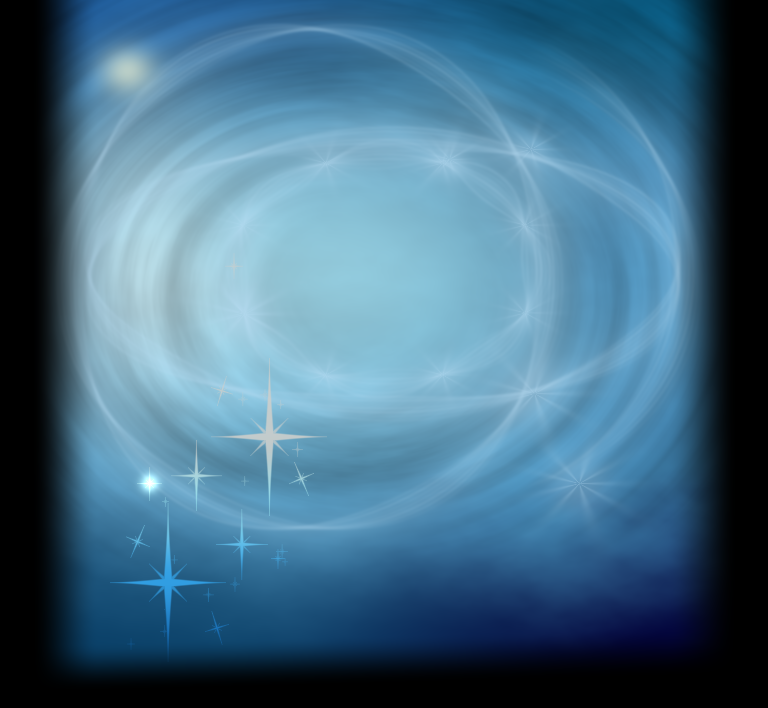
A Shadertoy shader for this background:

```glsl
// Glowing elliptical light strands and sparkles over a misty blue sky with dark borders.

float hash(vec2 p) {
    return fract(sin(dot(p, vec2(127.1, 311.7))) * 43758.5453);
}

float noise(vec2 p) {
    vec2 i = floor(p), f = fract(p);
    f = f * f * (3.0 - 2.0 * f);
    return mix(mix(hash(i), hash(i + vec2(1, 0)), f.x),
               mix(hash(i + vec2(0, 1)), hash(i + vec2(1, 1)), f.x), f.y);
}

float fbm(vec2 p) {
    float sum = 0.0, amp = 0.5;
    for (int i = 0; i < 5; i++) {
        sum += amp * noise(p);
        p = mat2(1.6, 1.2, -1.2, 1.6) * p + 3.7;
        amp *= 0.5;
    }
    return sum;
}

// Soft elliptical spot
float glow(vec2 p, vec2 center, vec2 size) {
    vec2 q = (p - center) / size;
    return exp(-dot(q, q));
}

// Bundle of strands along an ellipse, pinched where the wave crosses zero
float strands(vec2 q, vec2 radii, float waves, float phase, float spread) {
    float k = length(q / radii);
    float d = k * (k - 1.0) / max(length(q / (radii * radii)), 0.001);
    float angle = atan(q.y / radii.y, q.x / radii.x);
    float light = 0.3 * exp(-abs(d) * 38.0);
    for (float i = -3.0; i <= 3.0; i++) {
        float offset = spread * i / 3.0 * cos(waves * angle + phase + 0.06 * i);
        float e = (d - offset) / 0.0028;
        light += 0.19 * exp(-e * e) * (0.65 + 0.35 * sin(angle * 2.0 + i * 1.9));
    }
    return light;
}

// Soft burst of rays
float flare(vec2 q, float size) {
    float r = length(q) / size, a = atan(q.y, q.x);
    float rays = pow(0.5 + 0.5 * cos(a * 9.0 + 2.0 * sin(a * 2.0)), 4.0);
    return exp(-r * r * 9.0) * 0.45 + rays * exp(-r * 3.5) * 0.5;
}

float arm(vec2 q, float len, float width, float blur) {
    float t = clamp(1.0 - abs(q.y) / len, 0.0, 1.0);
    return smoothstep(-blur, blur, width * t * sqrt(t) - abs(q.x)) * step(abs(q.y), len);
}

// Tapered sparkle with four long and four short arms
float sparkle(vec2 q, float size, float tilt, float blur) {
    float c = cos(tilt), s = sin(tilt), w = size * 0.055;
    q = mat2(c, s, -s, c) * q;
    vec2 diagonal = vec2(q.x + q.y, q.y - q.x) * 0.7071;
    float shape = max(arm(q, size, w, blur), arm(q.yx, size * 0.73, w, blur));
    return max(shape, 0.8 * max(arm(diagonal, size * 0.34, w * 0.6, blur),
                                arm(diagonal.yx, size * 0.34, w * 0.6, blur)));
}

void mainImage(out vec4 fragColor, in vec2 fragCoord) {
    vec2 p = fragCoord / iResolution.xy * vec2(1.083, 1.0);
    float pixel = 1.0 / iResolution.y;
    vec2 heart = vec2(0.542, 0.62), q = p - heart;
    float radius = length(q * vec2(0.8, 1.0));
    float cloud = fbm(p * vec2(5.0, 9.0));
    float swirl = fbm(q / max(length(q), 0.001) * 1.4 + radius * vec2(15.0, 21.0));

    // Sky: deep base, misty middle, darker top
    vec3 deep = mix(vec3(0.02, 0.23, 0.39), vec3(0.0, 0.0, 0.22), smoothstep(0.3, 0.92, p.x));
    vec3 col = mix(deep, vec3(0.19, 0.43, 0.60), smoothstep(0.07, 0.34, p.y + 0.14 * (cloud - 0.5)));
    vec3 top = mix(vec3(0.06, 0.28, 0.52), vec3(0.02, 0.29, 0.42), smoothstep(0.2, 0.9, p.x));
    col = mix(col, top, smoothstep(0.72, 0.98, p.y));
    col = mix(col, vec3(0.40, 0.66, 0.77), 0.85 * glow(p, vec2(0.43, 0.57), vec2(0.43, 0.32)));
    col = mix(col, vec3(0.60, 0.81, 0.87), 0.85 * glow(p, vec2(0.46, 0.61), vec2(0.31, 0.20)));
    col = mix(col, vec3(0.73, 0.83, 0.85), 0.8 * glow(p, vec2(0.20, 0.62), vec2(0.14, 0.22)));
    col = mix(col, vec3(0.25, 0.48, 0.63), 0.5 * glow(p, vec2(0.85, 0.62), vec2(0.07, 0.11)));
    col *= 1.0 + (swirl - 0.48) * 0.7 * smoothstep(0.05, 0.35, radius) * smoothstep(0.15, 0.4, p.y);
    col += vec3(0.06, 0.12, 0.14) * (cloud - 0.45) * smoothstep(0.12, 0.28, p.y);

    // Light strands
    float light = strands(p - vec2(0.437, 0.606), vec2(0.338, 0.352), 3.0, 0.0, 0.018);
    light += 1.2 * strands(p - vec2(0.542, 0.613), vec2(0.415, 0.190), 3.0, 1.57, 0.017);
    light += strands(q, vec2(0.215, 0.162), 4.0, 0.0, 0.020);
    light += 0.8 * smoothstep(0.72, 0.92, p.x) * strands(p - vec2(0.606, 0.62), vec2(0.366, 0.331), 2.0, 0.6, 0.022);

    // Flares at the inner pinches and the outer crossings
    for (float i = 0.0; i < 8.0; i++) {
        float a = (i + 0.5) * 0.7854;
        light += 0.8 * flare(q - vec2(0.215, 0.162) * vec2(cos(a), sin(a)), 0.07);
    }
    vec3 bursts[5] = vec3[5](vec3(0.754, 0.444, 0.13), vec3(0.817, 0.317, 0.12),
        vec3(0.749, 0.789, 0.07), vec3(0.634, 0.775, 0.06), vec3(0.345, 0.556, 0.11));
    for (int i = 0; i < 5; i++) light += flare(p - bursts[i].xy, bursts[i].z);
    col = mix(col, vec3(0.73, 0.87, 0.96), 0.85 * (1.0 - exp(-0.9 * light)));

    // Pale moonlike glow
    col = mix(col, vec3(0.80, 0.86, 0.80), 0.85 * glow(p, vec2(0.18, 0.90), vec2(0.038, 0.032)));

    // Sparkles: position, size, tilt; then scattered tiny ones
    vec4 stars[11] = vec4[11](vec4(0.380, 0.383, 0.112, 0), vec4(0.237, 0.177, 0.112, 0),
        vec4(0.277, 0.328, 0.05, 0), vec4(0.341, 0.231, 0.05, 0), vec4(0.211, 0.317, 0.024, 0),
        vec4(0.313, 0.448, 0.022, 0.3), vec4(0.425, 0.324, 0.026, -0.4), vec4(0.194, 0.235, 0.025, 0.4),
        vec4(0.306, 0.113, 0.025, -0.3), vec4(0.330, 0.624, 0.018, 0), vec4(0.392, 0.211, 0.014, 0));
    float shine = 0.0;
    for (int i = 0; i < 11; i++)
        shine = max(shine, sparkle(p - stars[i].xy, stars[i].z, stars[i].w, pixel));
    for (float i = 0.0; i < 14.0; i++) {
        vec2 spot = vec2(0.17 + 0.27 * hash(vec2(i, 1.0)), 0.08 + 0.38 * hash(vec2(i, 2.0)));
        shine = max(shine, 0.7 * sparkle(p - spot, 0.006 + 0.006 * hash(vec2(i, 3.0)), 0.0, pixel));
    }
    vec3 starColor = mix(vec3(0.08, 0.42, 0.72), vec3(0.20, 0.65, 0.93), smoothstep(0.08, 0.18, p.y));
    starColor = mix(starColor, vec3(0.60, 0.90, 0.95), smoothstep(0.18, 0.29, p.y));
    starColor = mix(starColor, vec3(0.80, 0.81, 0.80), smoothstep(0.28, 0.38, p.y));
    col = mix(col, starColor, 0.9 * shine);
    col += vec3(0.5, 0.55, 0.45) * glow(p, vec2(0.211, 0.317), vec2(0.012));

    // Dark borders on the left, right and bottom
    float frame = smoothstep(0.045, 0.14, p.x) * smoothstep(1.04, 0.94, p.x);
    frame *= smoothstep(0.02, 0.09, p.y - 0.025 * p.x);
    fragColor = vec4(clamp(col * frame, 0.0, 1.0), 1.0);
}
```
